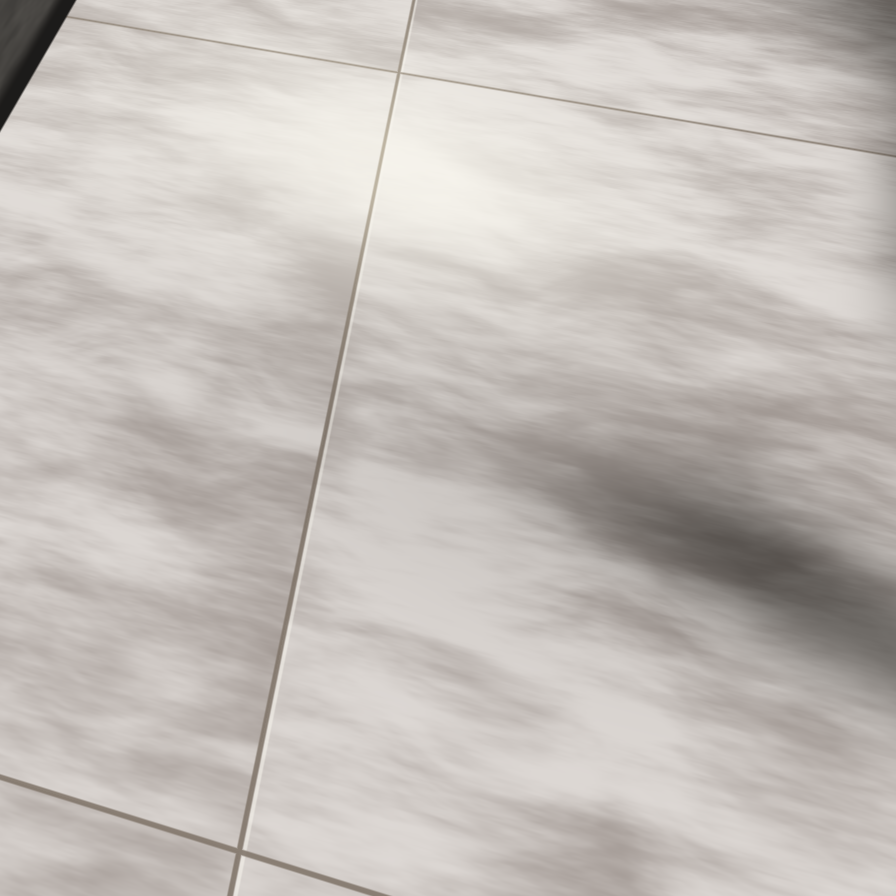
This texture is drawn by a Shadertoy shader. Its source:

```glsl
// Large pale stone tiles seen in perspective, lit by a soft patch of sun.
// A projective map gives floor coordinates for the joints and the streaky
// noise; glow and soft shadows are then laid over it in canvas space.

const vec3 STONE_DARK  = vec3(0.64, 0.605, 0.585);
const vec3 STONE_LIGHT = vec3(0.865, 0.845, 0.83);
const vec3 SUNLIGHT    = vec3(0.975, 0.965, 0.935);
const vec3 GROUT       = vec3(0.50, 0.455, 0.41);
const vec3 GROUT_SUNNY = vec3(0.74, 0.70, 0.62);
const vec3 SHADOW_TINT = vec3(0.50, 0.495, 0.485);
const vec3 BORDER_DARK = vec3(0.11, 0.105, 0.10);
const vec3 BORDER_GREY = vec3(0.31, 0.30, 0.285);

const vec2 TILE = vec2(0.70, 1.0);    // tile size on the floor
const float BORDER_U = -0.44;         // floor edge on the left

float hash(vec2 p) {
    vec3 q = fract(vec3(p.xyx) * 0.1031);
    q += dot(q, q.yzx + 33.33);
    return fract((q.x + q.y) * q.z);
}

float noise(vec2 p) {
    vec2 cell = floor(p), f = fract(p);
    f = f * f * (3.0 - 2.0 * f);
    float low  = mix(hash(cell), hash(cell + vec2(1, 0)), f.x);
    float high = mix(hash(cell + vec2(0, 1)), hash(cell + vec2(1, 1)), f.x);
    return mix(low, high, f.y);
}

float fbm(vec2 p, int octaves) {
    float sum = 0.0, amp = 0.5, total = 0.0;
    for (int i = 0; i < octaves; i++) {
        sum += amp * noise(p);
        total += amp;
        amp *= 0.55;
        p = p * 2.03 + vec2(17.3, 9.1);
    }
    return sum / total;
}

// Canvas position to floor position; the joints lie on whole tiles.
vec2 toFloor(vec2 p) {
    float depth = 1.706 - 0.85 * p.y;
    return vec2(p.x - 0.2051 * p.y - 0.2567,
                p.y + 0.312 * p.x - 0.1328) / depth;
}

// Coverage of lines repeated at every period.
float joint(float x, float period, float halfWidth, float blur) {
    float d = abs(fract(x / period + 0.5) - 0.5) * period;
    return 1.0 - smoothstep(halfWidth - blur, halfWidth + blur, d);
}

// Soft elliptical spot, tilted by the given slope.
float spot(vec2 p, vec2 center, vec2 radius, float slope) {
    vec2 d = p - center;
    d.y -= slope * d.x;
    d /= radius;
    return exp(-dot(d, d));
}

// Streaked, cloudy stone, shifted for each tile.
vec3 stone(vec2 pos, vec2 tileId) {
    vec2 q = pos + 40.0 * vec2(hash(tileId + 3.0), hash(tileId + 71.0));
    vec2 warp = 0.035 * vec2(noise(q * 9.0), noise(q * 11.0 + 5.0));
    float cloud  = fbm((q + warp) * vec2(4.5, 8.0), 4);
    float streak = fbm((q + warp) * vec2(7.0, 21.0), 5);
    float grain  = fbm(q * vec2(26.0, 150.0), 3);
    float tone = 0.42 * cloud + 0.46 * streak + 0.12 * grain;
    return mix(STONE_DARK, STONE_LIGHT, smoothstep(0.25, 0.68, tone));
}

float shadowAmount(vec2 p) {
    float wobble = 0.035 * (fbm(p * vec2(5.0, 9.0), 3) - 0.5);
    // Diagonal band, widening toward the right
    float reach = smoothstep(0.50, 0.88, p.x);
    float axis = 0.465 - 0.33 * (p.x - 0.58) - 0.22 * max(p.x - 0.82, 0.0);
    float offset = (p.y - axis + wobble) / mix(0.035, 0.085, reach);
    float band = 0.88 * reach * exp(-offset * offset);
    // Upper right corner and the edge below it
    float corner = 0.85 * spot(p, vec2(1.02, 0.97), vec2(0.16, 0.08), -0.5);
    float side = 0.6 * spot(p, vec2(1.03, 0.77), vec2(0.055, 0.16), 0.0);
    // Faint dimming around the band
    float haze = 0.17 * spot(p, vec2(0.65, 0.43), vec2(0.42, 0.17), -0.3);
    return min(band + corner + side + haze, 0.95);
}

void mainImage(out vec4 fragColor, in vec2 fragCoord) {
    vec2 p = fragCoord / iResolution.xy;
    vec2 pos = toFloor(p);
    vec2 blur = fwidth(pos);
    vec3 color = stone(pos, floor(pos / TILE));

    // Sun patch: bright core within a wide halo
    float halo = spot(p, vec2(0.40, 0.83), vec2(0.42, 0.20), -0.15);
    float core = spot(p, vec2(0.46, 0.80), vec2(0.21, 0.10), -0.25);
    float glow = min(0.46 * halo + 0.50 * core, 0.9);
    color = mix(color, SUNLIGHT, glow);

    // Recessed joints, with a pale lip beside the long ones
    float lip = joint(pos.x - 0.0036, TILE.x, 0.0013, blur.x);
    float gap = max(joint(pos.x, TILE.x, 0.0019, blur.x),
                    joint(pos.y, TILE.y, 0.0020, blur.y));
    color = mix(color, SUNLIGHT, 0.55 * lip);
    color = mix(color, mix(GROUT, GROUT_SUNNY, glow), 0.88 * gap);

    color *= mix(vec3(1.0), SHADOW_TINT, shadowAmount(p));

    // Dark border strip: black edge, then worn grey
    float outside = BORDER_U - pos.x;
    float worn = smoothstep(0.015, 0.035, outside)
               * (0.5 + 0.6 * fbm(pos * vec2(60.0, 12.0), 3));
    vec3 border = mix(BORDER_DARK, BORDER_GREY, worn);
    color = mix(color, border, smoothstep(-blur.x, blur.x, outside));

    fragColor = vec4(color, 1.0);
}
```
